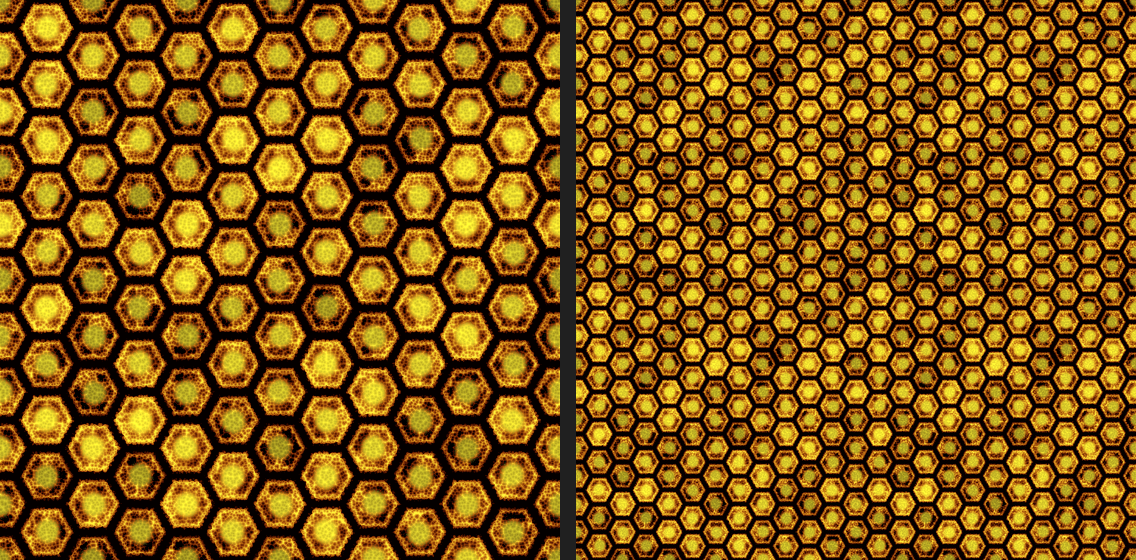
Left, the tile; right, the same tile 2 across and 2 down.
Reproduce this pattern procedurally as a Shadertoy shader.

```glsl
const vec2 CELLS = vec2(12.0, 10.0);   // columns and rows per tile, columns even
const float GRAIN_CELLS = 180.0;
const float TAU = 6.28319;

float hash(vec2 p, float seed) {
    return fract(sin(dot(p, vec2(127.1, 311.7)) + seed * 74.7) * 4375.85);
}

// Distance to the nearest scattered point, wrapping after `period` cells
float cellular(vec2 p, float period) {
    vec2 base = floor(p);
    float nearest = 2.0;
    for (int j = -1; j <= 1; j++)
    for (int i = -1; i <= 1; i++) {
        vec2 cell = base + vec2(i, j);
        vec2 id = mod(cell, period);
        vec2 point = cell + vec2(hash(id, 1.0), hash(id, 2.0));
        nearest = min(nearest, length(p - point));
    }
    return nearest;
}

// Flat-topped hexagon measure, equal to the apothem on the outline
float hexDistance(vec2 p) {
    p = abs(p);
    return max(p.y, dot(p, vec2(0.866, 0.5)));
}

// Offset from the centre of the given column's nearest cell, in row heights
vec2 columnOffset(vec2 grid, float column, out vec2 id) {
    float shift = 0.5 * mod(column, 2.0);
    float row = floor(grid.y - shift + 0.5);
    id = mod(vec2(column, row), CELLS);
    return vec2((grid.x - column) * 0.866, grid.y - shift - row);
}

vec2 nearestHex(vec2 grid, out vec2 id) {
    vec2 idRight;
    float column = floor(grid.x);
    vec2 left = columnOffset(grid, column, id);
    vec2 right = columnOffset(grid, column + 1.0, idRight);
    if (hexDistance(left) < hexDistance(right)) return left;
    id = idRight;
    return right;
}

// Uneven shading around a cell: corner shadows and random lobes
float blotches(float angle, vec2 id) {
    float lobes = 0.22 * cos(6.0 * angle);
    for (int k = 1; k <= 3; k++) {
        float n = float(k);
        lobes += 0.28 * sin(n * angle + TAU * hash(id, 10.0 + n));
    }
    return clamp(0.5 + lobes, 0.0, 1.2);
}

float band(float x, float centre, float width) {
    float t = (x - centre) / width;
    return exp(-t * t);
}

// Black through brown and orange to yellow
vec3 amberRamp(float heat) {
    float h = clamp(heat, 0.0, 1.05);
    return vec3(h * (1.45 - 0.47 * h), 0.88 * pow(h, 1.6), 0.2 * pow(h, 2.2));
}

vec3 honeycomb(vec2 uv) {
    vec2 id;
    vec2 p = nearestHex(uv * CELLS, id);
    float grain = cellular(uv * GRAIN_CELLS, GRAIN_CELLS) - 0.45;
    float glow = hash(id, 3.0);
    float edge = hexDistance(p);

    // Body with a frayed outline
    float size = 0.405 + 0.02 * glow;
    float body = 1.0 - smoothstep(size - 0.035, size + 0.03, edge + 0.07 * grain);

    // Shadowed ring inside a lit rim
    float radius = length(p);
    float shade = band(radius, 0.30, 0.10) * blotches(atan(p.y, p.x), id);
    float rim = band(edge, 0.365, 0.04);
    float heat = mix(0.64, 0.86, glow) + 0.14 * rim;
    heat -= shade * mix(0.80, 0.42, glow) * (1.0 - 0.35 * rim);
    heat += grain * mix(0.85, 0.55, glow);
    vec3 color = amberRamp(heat * body + 0.012);

    // Pale dome, slightly off centre
    vec2 drift = 0.05 * (vec2(hash(id, 4.0), hash(id, 5.0)) - 0.5);
    float dome = 1.0 - smoothstep(0.13, 0.26, length(p - drift) + 0.09 * grain);
    float domeLight = mix(0.64, 1.0, glow) + 0.25 * grain;
    vec3 domeColor = vec3(1.0, 0.95, 0.2) * domeLight;
    return mix(color, domeColor, 0.92 * dome);
}

void mainImage(out vec4 fragColor, in vec2 fragCoord) {
    vec2 uv = fragCoord / iResolution.xy;
    fragColor = vec4(clamp(honeycomb(uv), 0.0, 1.0), 1.0);
}
```
